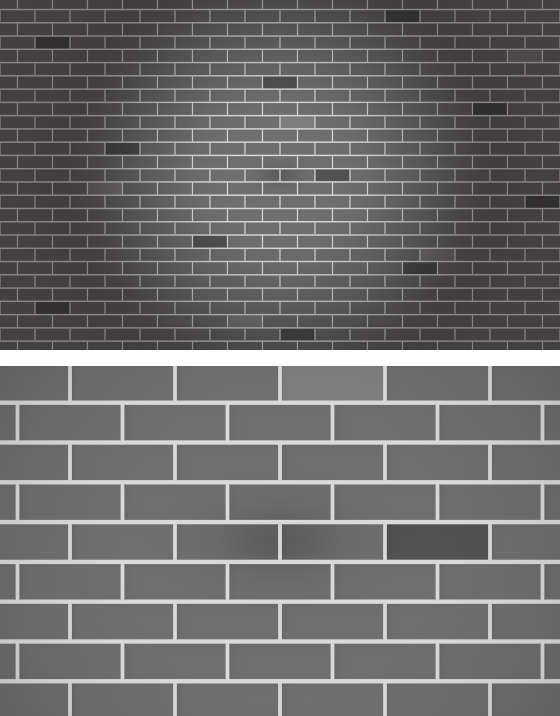
Top, the full canvas; bottom, a detail of the centre.
This pattern is drawn by a WebGL 1 fragment shader. Its source:

```glsl
precision highp float;

uniform vec2 u_resolution;

// 1 when two integer brick addresses agree
float sameBrick(vec2 a, vec2 b) {
    vec2 d = abs(a - b);
    return step(max(d.x, d.y), 0.5);
}

// Brightness factor of a brick: eleven dark ones and five pale ones
float brickTone(vec2 brick) {
    float tone = 1.0;
    for (int i = 0; i < 11; i++) {
        float n = float(i);
        vec2 dark = floor(vec2(16.0 * fract(0.7 + 0.38 * n) - 8.0, 12.5 - 2.4 * n));
        tone = mix(tone, 0.74, sameBrick(brick, dark));
    }
    for (int i = 0; i < 5; i++) {
        float n = float(i);
        vec2 pale = floor(vec2(16.0 * fract(0.92 + 0.618 * n) - 8.0, 9.5 - 5.0 * n));
        tone = mix(tone, 1.14, sameBrick(brick, pale));
    }
    return tone;
}

// Antialiased coverage of a line, from the distance to its centre
float lineCover(float dist, float halfWidth, float pixel) {
    return clamp((halfWidth - dist) / pixel + 0.5, 0.0, 1.0);
}

void main() {
    float pixel = 1.0 / u_resolution.y;
    vec2 p = (gl_FragCoord.xy - 0.5 * u_resolution) * pixel;

    // Running bond: every other course shifts by half a brick
    vec2 size = vec2(0.1, 0.0379);
    vec2 grid = p / size + vec2(0.0, 0.525);
    float course = floor(grid.y);
    grid.x -= 0.5 * mod(course, 2.0);
    vec2 brick = floor(grid);
    vec2 inside = fract(grid);
    vec2 edge = min(inside, 1.0 - inside) * size;

    // Round pool of light with a faint darker ring around it
    float radius = length(p);
    float light = 1.0 - smoothstep(0.14, 0.64, radius);
    float ring = 1.0 - 0.05 * exp(-pow((radius - 0.6) / 0.11, 2.0));
    float smudge = 1.0 - 0.17 * exp(-dot(p / vec2(0.055, 0.03), p / vec2(0.055, 0.03)));

    // Brick face with a thin shadow along its left and top edges
    vec3 face = mix(vec3(0.262, 0.253, 0.256), vec3(0.435, 0.434, 0.434), light);
    face *= brickTone(brick) * ring * smudge;
    vec2 shade = vec2(inside.x, 1.0 - inside.y) * size;
    face *= 1.0 - 0.13 * exp(-shade.x / 0.003) - 0.06 * exp(-shade.y / 0.003);

    // Pale mortar joints
    float joint = max(lineCover(edge.x, 0.0018, pixel), lineCover(edge.y, 0.0021, pixel));
    vec3 mortar = mix(vec3(0.525, 0.518, 0.52), vec3(0.85), light);

    gl_FragColor = vec4(mix(face, mortar, joint), 1.0);
}
```
